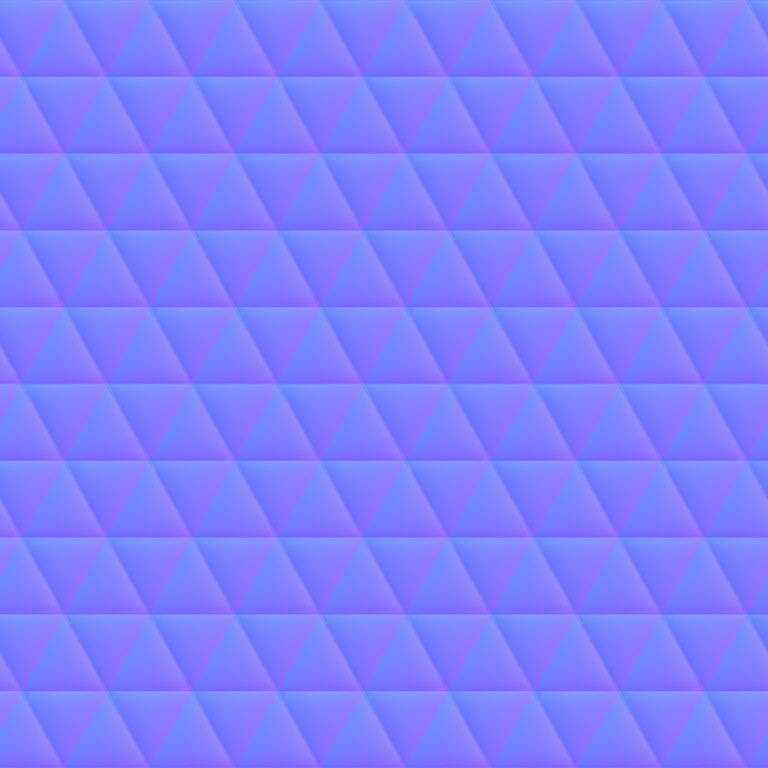
Give the GLSL for this texture map, as a three.js fragment shader.

```glsl
varying vec2 vUv;

const vec2 REPEATS = vec2(9.0, 10.0);      // triangle pairs across, rows up
const float VERTEX_SHIFT = 0.75;           // offset of the lattice corners, in cells
const float TILT = 0.25;                   // slope of the pillow at its edges
const float FALLOFF = 0.16;                // reach of the slope, in triangle heights
const float ROW_CREASE = 0.012;            // softness of the horizontal seams
const float DIAGONAL_CREASE = 0.035;       // softness of the slanted seams

// Outward slope strength at a distance from one edge, easing to zero in the seam
float edgeSlope(float dist, float crease) {
  return TILT * exp(-dist / FALLOFF) * smoothstep(-0.3 * crease, crease, dist);
}

void main() {
  // Skewed lattice: whole numbers of rise and row lie on the seams
  vec2 cell = vUv * REPEATS;
  float row = fract(cell.y);
  float rise = fract(cell.x - VERTEX_SHIFT - 0.5 * cell.y);

  // Distances to the three edges; downward triangles are mirrored upward ones
  bool pointsUp = rise + row < 1.0;
  float side = pointsUp ? 1.0 : -1.0;
  vec3 edges = vec3(row, rise, 1.0 - rise - row);
  if (!pointsUp) edges = vec3(1.0 - row, 1.0 - rise, rise + row - 1.0);

  // Outward directions of the slanted edges, from the cell proportions
  vec2 slant = normalize(vec2(REPEATS.x, 0.5 * REPEATS.y));

  // Sum the slopes of the three rounded edges
  vec2 tilt = vec2(0.0, -1.0) * edgeSlope(edges.x, ROW_CREASE);
  tilt += vec2(-slant.x, slant.y) * edgeSlope(edges.y, DIAGONAL_CREASE);
  tilt += slant * edgeSlope(edges.z, DIAGONAL_CREASE);

  // Encode the surface normal as colour
  vec3 normal = normalize(vec3(side * tilt, 1.0));
  gl_FragColor = vec4(0.5 + 0.5 * normal, 1.0);
}
```
